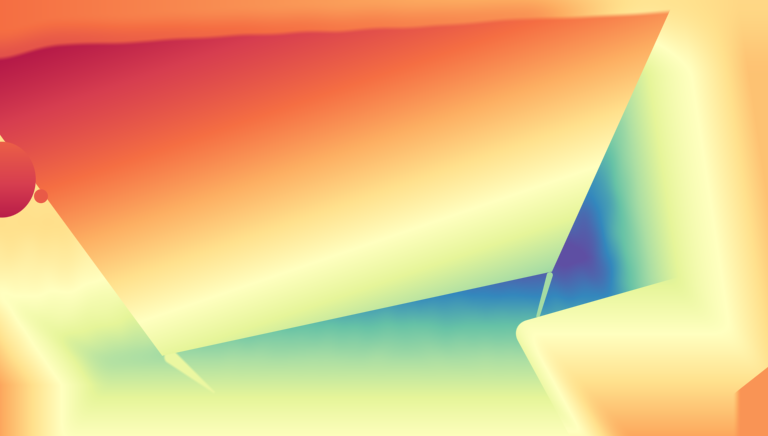
Reproduce this texture map procedurally as a Shadertoy shader.

```glsl
// A false-colour depth map: a tilted slab over a hollow, with walls and a box.
// Each surface is a smooth scalar field, cut out by signed half-planes and
// coloured through one spectral ramp (0 = deep red, 1 = violet).

const float ASPECT = 1.7615;       // layout width in canvas heights
const float RIPPLE = 0.012;        // depth noise on the hollow
const float SLAB_TOP_BLUR = 0.007; // softness of the far slab edge
const vec2 SLAB_BL = vec2(0.372, 0.184);
const vec2 SLAB_BR = vec2(1.266, 0.377);
const vec2 SLAB_TR = vec2(1.532, 0.966);
const vec2 SLAB_L = vec2(0.110, 0.541);
const vec2 HINGE = vec2(1.234, 0.275);
const vec2 BOX_A = vec2(1.227, 0.271);
const vec2 BOX_B = vec2(1.491, 0.346);
const float BOX_ROUND = 0.04;

vec3 spectral(float v) {
    vec3 ramp[11] = vec3[11](
        vec3(0.62, 0.00, 0.26), vec3(0.84, 0.24, 0.31), vec3(0.96, 0.43, 0.26),
        vec3(0.99, 0.68, 0.38), vec3(1.00, 0.88, 0.55), vec3(1.00, 1.00, 0.75),
        vec3(0.90, 0.96, 0.60), vec3(0.67, 0.87, 0.64), vec3(0.40, 0.76, 0.65),
        vec3(0.20, 0.53, 0.74), vec3(0.37, 0.31, 0.64));
    float s = clamp(v, 0.0, 1.0) * 10.0;
    int i = min(int(s), 9);
    return mix(ramp[i], ramp[i + 1], s - float(i));
}

vec2 hashGradient(vec2 c) {
    float a = 6.2832 * fract(sin(dot(c, vec2(127.1, 311.7))) * 43758.5);
    return vec2(cos(a), sin(a));
}

float gradientNoise(vec2 p) {
    vec2 i = floor(p), f = p - i, u = f * f * (3.0 - 2.0 * f), e = vec2(1, 0);
    return mix(
        mix(dot(hashGradient(i), f), dot(hashGradient(i + e), f - e), u.x),
        mix(dot(hashGradient(i + e.yx), f - e.yx), dot(hashGradient(i + 1.0), f - 1.0), u.x), u.y);
}

float smin(float a, float b, float k) {
    float h = max(k - abs(a - b), 0.0) / k;
    return min(a, b) - 0.25 * h * h * k;
}

// Signed distance to line ab, negative on its left side
float side(vec2 p, vec2 a, vec2 b) {
    vec2 d = normalize(b - a), q = p - a;
    return d.y * q.x - d.x * q.y;
}

// Capsule whose radius runs from r.x to r.y
float taper(vec2 p, vec2 a, vec2 b, vec2 r) {
    vec2 d = b - a;
    float t = clamp(dot(p - a, d) / dot(d, d), 0.0, 1.0);
    return length(p - a - d * t) - mix(r.x, r.y, t);
}

void layer(inout vec3 col, float v, float d, float blur) {
    col = mix(col, spectral(v), smoothstep(blur, -blur, d));
}

float floorDepth(vec2 p) {
    float hollow = 0.51 + 0.96 * p.y + 0.76 * p.y * p.y;
    float t = max(0.495 - p.y, 0.0) / 0.31;
    float ledge = 0.4 + 0.25 * pow(t, 1.5) + 0.3 * max(p.x - 0.14, 0.0)
                + 0.6 * smoothstep(0.38, 0.55, p.x);
    float cornerX = 0.142 - 0.69 * max(p.y - 0.117, 0.0);
    float leftWall = 0.5 + 1.5 * (p.x - cornerX);
    return smin(smin(hollow, ledge, 0.05), max(leftWall, 0.25), 0.04);
}

float wallDepth(vec2 p) {
    float d = 1.571 + 0.15 * (0.931 - p.y) - p.x;
    float v = d > 0.0 ? 0.5 + 0.654 * d + 3.61 * d * d : max(0.5 + 1.22 * d, 0.34);
    float dy = p.y - 0.41;
    v = smin(v, 1.02 - (dy > 0.0 ? 0.8 : 1.3) * abs(dy), 0.08);
    return mix(v, 0.39, 0.85 * smoothstep(0.82, 1.0, p.y));
}

void mainImage(out vec4 fragColor, in vec2 fragCoord) {
    vec2 p = fragCoord / iResolution.xy * vec2(ASPECT, 1.0);
    float aa = 0.8 / iResolution.y;
    float ripple = RIPPLE * gradientNoise(p * vec2(22.0, 14.0));

    // Hollow floor with the left ledge and wall
    vec3 col = spectral(floorDepth(p) + ripple * smoothstep(0.1, 0.25, p.y));

    // Right wall, then the background strip fading into it
    float wall = wallDepth(p);
    float streaks = 2.0 * ripple * smoothstep(0.65, 0.85, wall);
    layer(col, wall + streaks, max(side(p, SLAB_BR, HINGE), 0.255 - p.y), aa);
    float top = 0.867 + 0.056 * p.x + 0.019 * smoothstep(0.0, 0.14, p.x)
              + 0.006 * gradientNoise(vec2(p.x * 9.0, 0.5));
    float back = 0.2 + 0.096 * p.x - 0.06 * smoothstep(0.07, 0.0, p.y - top);
    layer(col, mix(back, wall, smoothstep(1.2, 1.5, p.x)), 0.85 - p.y, 0.01);

    // Thin struts at the lower slab corners
    layer(col, 0.58, taper(p, vec2(0.392, 0.181), vec2(0.49, 0.101), vec2(0.015, 0.002)), 2.0 * aa);
    layer(col, 0.71, taper(p, vec2(1.261, 0.369), HINGE, vec2(0.007, 0.004)), aa);

    // Tilted slab
    float tilt = 0.153 + 0.34 * p.x - p.y;
    float slab = max(max(side(p, SLAB_BL, SLAB_BR), side(p, SLAB_BR, SLAB_TR)),
                     side(p, SLAB_L, SLAB_BL));
    float topFade = smoothstep(SLAB_TOP_BLUR, -SLAB_TOP_BLUR, p.y - top);
    vec3 slabCol = spectral(0.5 + 0.959 * tilt + 0.437 * tilt * tilt);
    col = mix(col, slabCol, topFade * smoothstep(aa, -aa, slab));

    // Rounded knob at the left border
    layer(col, 0.16, length(p - vec2(0.094, 0.55)) - 0.016, aa);
    float knob = (length((p - vec2(0.004, 0.588)) / vec2(0.078, 0.087)) - 1.0) * 0.08;
    layer(col, 0.06 + 0.7 * (p.y - 0.52), knob, aa);

    // Box at the lower right, its far side melting into the wall
    vec2 edges = vec2(side(p, BOX_B, BOX_A), side(p, vec2(1.193, 0.209), vec2(1.307, 0.0)));
    vec2 q = edges + BOX_ROUND;
    float box = min(max(q.x, q.y), 0.0) + length(max(q, 0.0)) - BOX_ROUND;
    float face = 0.57 + 0.9 * (p.y - 0.312);
    face = -smin(-face, -(0.57 + 2.6 * edges.y), 0.06);
    face = smin(face, wall, 0.03);
    layer(col, face, box, aa);

    // Small near wedge on the right border
    float wedge = max(side(p, vec2(1.761, 0.158), vec2(1.686, 0.099)), 1.68 - p.x);
    layer(col, mix(face, 0.26, smoothstep(1.68, 1.7, p.x)), wedge, aa);

    fragColor = vec4(col, 1.0);
}
```
